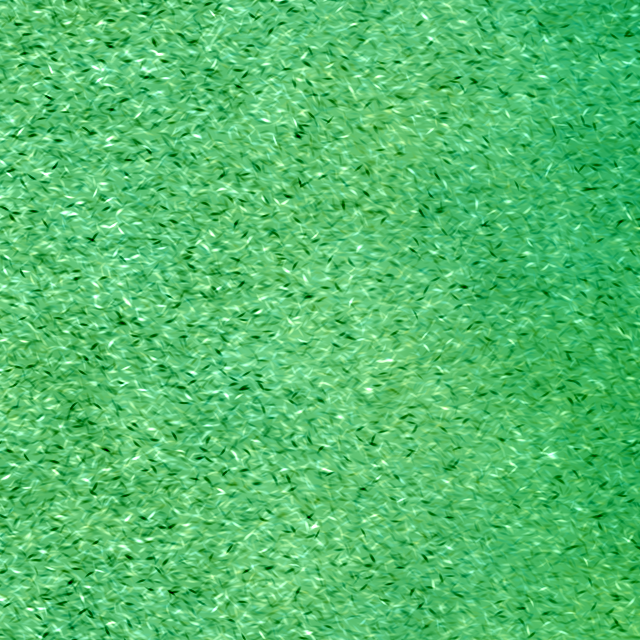
Give the GLSL for this texture, as a WebGL 2 fragment shader.

```glsl
#version 300 es
precision highp float;
precision highp int;
// Short-pile green turf: thousands of tiny curved blades, scattered on a jittered
// grid, add or remove light. Slow noise bends their direction and forms patches,
// and the pile grows deeper in colour and calmer towards the right edge.

uniform vec2 u_resolution;
out vec4 outColor;

const vec3 TURF_COLOR = vec3(0.362, 0.762, 0.453);
const vec3 LIGHT_STEP = vec3(0.112, 0.088, 0.106);   // colour change per unit of light
const vec3 WARM_TINT = vec3(0.060, 0.006, -0.055);
const vec3 EDGE_SHIFT = vec3(-0.170, -0.075, -0.095);
const float CELL = 0.0125;          // grid spacing of the blades
const int BLADES_PER_CELL = 4;
const float BLADE_LENGTH = 0.0112;  // half length
const float BLADE_WIDTH = 0.0034;   // half width
const float ANGLE_SPREAD = 1.35;
const float ANGLE_DRIFT = 0.9;
const float BLADE_GAIN = 2.15;
const float TINT_GAIN = 1.5;
const float PATCH_GAIN = 1.5;
const float DARK_SHARE = 0.025;
const float BRIGHT_SHARE = 0.012;

// Three random values in 0..1 from an integer position.
vec3 hash3(ivec3 cell) {
    uvec3 v = uvec3(cell) * 1664525u + 1013904223u;
    v.x += v.y * v.z;
    v.y += v.z * v.x;
    v.z += v.x * v.y;
    v ^= v >> 16u;
    v.x += v.y * v.z;
    v.y += v.z * v.x;
    v.z += v.x * v.y;
    return vec3(v >> 8u) / 16777216.0;
}

float valueNoise(vec2 p, int seed) {
    ivec2 i = ivec2(floor(p));
    vec2 f = fract(p);
    f = f * f * (3.0 - 2.0 * f);
    float a = hash3(ivec3(i, seed)).x;
    float b = hash3(ivec3(i + ivec2(1, 0), seed)).x;
    float c = hash3(ivec3(i + ivec2(0, 1), seed)).x;
    float d = hash3(ivec3(i + ivec2(1, 1), seed)).x;
    return mix(mix(a, b, f.x), mix(c, d, f.x), f.y);
}

// Centred noise of three octaves.
float patchNoise(vec2 p, int seed) {
    float sum = 0.0;
    float weight = 0.5;
    for (int octave = 0; octave < 3; octave++) {
        sum += weight * (valueNoise(p, seed + octave) - 0.5);
        p = p * 2.1 + 3.7;
        weight *= 0.6;
    }
    return sum;
}

// Soft curved blade: 1 on its spine, falling to 0 at its outline.
float blade(vec2 offset, float angle, float width, float bend) {
    float c = cos(angle);
    float s = sin(angle);
    vec2 q = vec2(c * offset.x + s * offset.y, c * offset.y - s * offset.x);
    q /= vec2(BLADE_LENGTH, width);
    q.y += bend * (q.x * q.x - 0.3);
    float body = max(0.0, 1.0 - dot(q, q));
    return body * body;
}

// Summed light (x) and warmth (y) of all blades near a point.
vec2 bladeField(vec2 p, float drift) {
    ivec2 home = ivec2(floor(p / CELL));
    vec2 sum = vec2(0.0);
    for (int y = -1; y <= 1; y++) {
        for (int x = -1; x <= 1; x++) {
            ivec2 cell = home + ivec2(x, y);
            for (int k = 0; k < BLADES_PER_CELL; k++) {
                vec3 place = hash3(ivec3(cell, 2 * k + 11));
                vec3 look = hash3(ivec3(cell, 2 * k + 12));
                vec2 offset = p - (vec2(cell) + place.xy) * CELL;
                float angle = drift + (place.z + look.x - 1.0) * ANGLE_SPREAD;
                float width = BLADE_WIDTH * mix(0.75, 1.2, look.z);
                float bend = 1.6 * (fract(look.x * 37.0) - 0.5);
                float light = 2.0 * look.y - 1.0;
                if (look.y < DARK_SHARE) light = -2.3;
                if (look.y > 1.0 - BRIGHT_SHARE) light = 2.2;
                float warmth = 2.0 * fract(look.z * 53.0) - 1.0;
                sum += blade(offset, angle, width, bend) * vec2(light, warmth);
            }
        }
    }
    return sum;
}

void main() {
    vec2 uv = gl_FragCoord.xy / u_resolution;
    vec2 p = gl_FragCoord.xy / u_resolution.y;

    // Slow changes across the turf
    float edge = smoothstep(0.5, 1.06, uv.x + 0.25 * patchNoise(p * 3.0, 70));
    float drift = -0.1 + ANGLE_DRIFT * patchNoise(p * 4.0, 80);
    float patches = PATCH_GAIN * patchNoise(p * 9.0, 90);
    float contrast = mix(1.12, 0.72, smoothstep(0.1, 0.95, uv.x));

    // Blades and final colour
    vec2 field = bladeField(p, drift);
    float light = contrast * BLADE_GAIN * field.x + patches;
    float warmth = TINT_GAIN * field.y * 0.5 + 1.2 * patchNoise(p * 5.0, 100);
    warmth += edge * (0.5 - 1.2 * uv.y);
    vec3 color = TURF_COLOR + light * LIGHT_STEP + warmth * WARM_TINT + edge * EDGE_SHIFT;
    outColor = vec4(clamp(color, 0.0, 1.0), 1.0);
}
```
